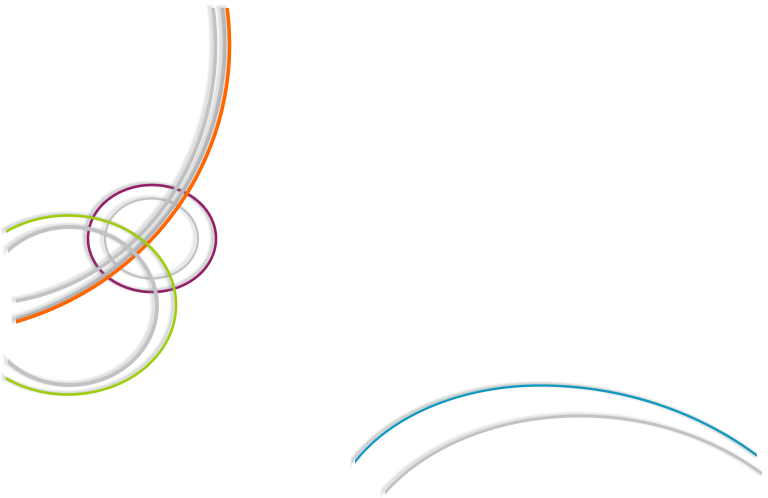
Reproduce this background procedurally as a WebGL 2 fragment shader.

```glsl
#version 300 es
precision highp float;
// Thin coloured and grey elliptical arcs with soft shadows on white paper.
// Each arc is the outline of an ellipse hung from its apex, with separate
// radii left and right of it, cut by a box; layers are painted in order.

uniform vec2 u_resolution;
out vec4 fragColor;

const float HEIGHT = 498.0;               // canvas height in drawing units
const vec2 SHADOW_SHIFT = vec2(-3.0, 1.2);
const vec3 SHADOW = vec3(0.55, 0.56, 0.57);
const vec3 GREY = vec3(0.76, 0.76, 0.77);
const vec3 ORANGE = vec3(1.0, 0.40, 0.0);
const vec3 PURPLE = vec3(0.58, 0.12, 0.41);
const vec3 GREEN = vec3(0.62, 0.80, 0.06);
const vec3 BLUE = vec3(0.06, 0.60, 0.75);

// Approximate signed distance to an axis-aligned ellipse.
float ellipseDistance(vec2 q, vec2 radii) {
    float k = length(q / radii);
    float slope = length(q / (radii * radii));
    return k * (k - 1.0) / max(slope, 1e-5);
}

// Signed distance to a box given as (min.xy, max.xy).
float boxDistance(vec2 p, vec4 box) {
    vec2 d = max(box.xy - p, p - box.zw);
    return max(d.x, d.y);
}

// Distance to an arc of the given width, cut by a box.
float arcDistance(vec2 p, vec2 apex, vec2 left, vec2 right, vec4 box, float width) {
    vec2 radii = p.x < apex.x ? left : right;
    vec2 q = p - apex + vec2(0.0, radii.y);
    float line = abs(ellipseDistance(q, radii)) - 0.5 * width;
    return max(line, boxDistance(p, box));
}

// Paint one arc above its blurred, shifted shadow.
vec3 paintArc(vec3 base, vec2 p, vec2 apex, vec2 left, vec2 right, vec4 box,
              float width, vec3 color, float shade) {
    float pixel = HEIGHT / u_resolution.y;
    float line = arcDistance(p, apex, left, right, box, width);
    float shadowLine = arcDistance(p - SHADOW_SHIFT, apex, left, right, box, width);
    float shadow = 1.0 - smoothstep(-1.5, 3.0, shadowLine);
    float ink = clamp(0.5 - line / pixel, 0.0, 1.0);
    return mix(mix(base, SHADOW, shade * shadow), color, ink);
}

// A full or cut ellipse placed by its centre.
vec3 paintRing(vec3 base, vec2 p, vec2 middle, vec2 radii, vec4 box,
               float width, vec3 color, float shade) {
    vec2 apex = middle + vec2(0.0, radii.y);
    return paintArc(base, p, apex, radii, radii, box, width, color, shade);
}

void main() {
    vec2 p = gl_FragCoord.xy * HEIGHT / u_resolution.y;
    vec3 color = vec3(1.0);

    // Small pair of rings
    vec4 whole = vec4(-50.0, -50.0, 900.0, 600.0);
    color = paintRing(color, p, vec2(152.0, 259.5), vec2(64.0, 53.5), whole, 2.6, PURPLE, 0.40);
    color = paintRing(color, p, vec2(151.5, 259.5), vec2(46.5, 40.0), whole, 2.2, GREY, 0.22);

    // Large sweep falling from the top edge
    vec4 sweep = vec4(16.0, 0.0, 300.0, 490.0);
    color = paintRing(color, p, vec2(-20.5, 453.0), vec2(236.0, 259.0), sweep, 3.6, GREY, 0.28);
    color = paintRing(color, p, vec2(-75.5, 454.0), vec2(300.0, 289.0), sweep, 3.8, GREY, 0.28);
    color = paintRing(color, p, vec2(-70.5, 453.0), vec2(300.0, 289.0), sweep, 3.6, ORANGE, 0.30);

    // Open rings cut near the left edge
    vec4 cut = vec4(6.0, 0.0, 300.0, 490.0);
    vec4 innerCut = cut + vec4(2.0, 0.0, 0.0, 0.0);
    color = paintRing(color, p, vec2(70.0, 192.0), vec2(87.0, 79.0), innerCut, 3.8, GREY, 0.28);
    color = paintRing(color, p, vec2(68.0, 193.0), vec2(108.0, 89.5), cut, 2.6, GREEN, 0.35);

    // Wide crests at the lower right
    color = paintArc(color, p, vec2(580.0, 82.0), vec2(230.0, 163.5), vec2(280.0, 240.0),
                     vec4(385.0, 0.0, 762.0, 200.0), 2.8, GREY, 0.28);
    color = paintArc(color, p, vec2(540.0, 112.5), vec2(210.0, 145.0), vec2(340.0, 304.0),
                     vec4(355.0, 0.0, 757.0, 200.0), 2.3, BLUE, 0.45);

    fragColor = vec4(color, 1.0);
}
```
